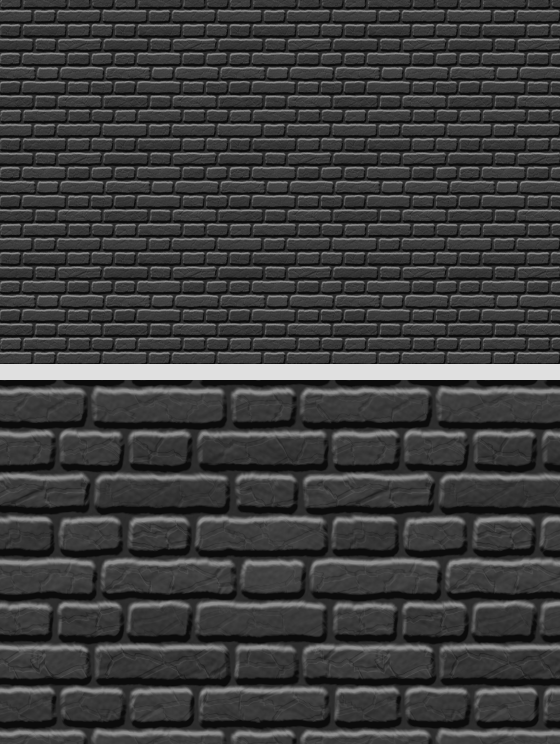
Top: the whole. Bottom: its middle third, enlarged.
A Shadertoy shader for this texture:

```glsl
// Dark painted brick wall: alternating courses of long and short worn bricks, lit from above.

const float COURSES = 25.54;            // brick courses over the canvas height
const vec2 TILE = vec2(8.06, 8.0);      // repeat size, in courses
const float BASELINE = 0.127;           // part of a course hidden below the canvas
const vec2 LIGHT_DIR = vec2(-0.25, 0.97);
const vec3 PAINT = vec3(0.222);
const int SAMPLES = 2;                  // supersampling per axis

struct Brick {
    vec2 local;      // position from the brick centre
    vec2 halfSize;
    float seed;
    float row;
};

float hash(vec2 p) {
    return fract(sin(dot(p, vec2(127.1, 311.7))) * 43758.5);
}

// Distances to the nearest and second nearest cell points
vec2 cellular(vec2 p) {
    vec2 cell = floor(p), nearest = vec2(9.0);
    for (int j = -1; j <= 1; j++)
    for (int i = -1; i <= 1; i++) {
        vec2 c = cell + vec2(i, j);
        float d = length(c + vec2(hash(c), hash(c + 57.3)) - p);
        nearest = d < nearest.x ? vec2(d, nearest.x) : vec2(nearest.x, min(nearest.y, d));
    }
    return nearest;
}

// Warped sine layers, roughly in -1..1
float layeredSines(vec2 p) {
    float sum = 0.0, amp = 0.55;
    for (int i = 0; i < 4; i++) {
        p += 0.6 * sin(p.yx * 1.3 + float(i));
        sum += amp * sin(p.x) * sin(p.y + 1.7);
        p = mat2(1.5, 1.1, -1.1, 1.5) * p;
        amp *= 0.6;
    }
    return sum;
}

float roundedBox(vec2 p, vec2 halfSize, float radius) {
    vec2 q = abs(p) - halfSize + radius;
    return length(max(q, 0.0)) + min(max(q.x, q.y), 0.0) - radius;
}

// Finds the brick around p from the upright joints of its course
Brick findBrick(vec2 p) {
    float row = mod(floor(p.y), TILE.y);
    bool even = mod(row, 2.0) < 0.5;
    vec4 joints = even ? vec4(2.385, 4.0, 7.18, 7.18) : vec4(1.54, 4.72, 6.38, 8.0);
    float shift = row == 4.0 ? 0.17 : 0.12 * (hash(vec2(row, 3.0)) - 0.5);
    float x = mod(p.x - shift, TILE.x);
    float left = -TILE.x, right = 2.0 * TILE.x;
    for (int i = 0; i < 4; i++) {
        float back = joints[i] <= x ? joints[i] : joints[i] - TILE.x;
        left = max(left, back);
        right = min(right, back + TILE.x);
    }
    float id = floor(mod(left + 0.01, TILE.x) * 10.0);
    float seed = hash(vec2(id, row));
    float gap = 0.075 + 0.025 * hash(vec2(row, id + 5.0));
    vec2 local = vec2(x - 0.5 * (left + right), fract(p.y) - 0.5);
    return Brick(local, vec2(0.5 * (right - left) - gap, 0.5 - gap), seed, row);
}

// Each brick has its own patch of noise
vec2 noisePosition(Brick b) {
    return b.local + b.seed * vec2(37.0, 91.0);
}

// 1 on the brick face, 0 in the mortar, with a ragged rim
float brickMask(Brick b) {
    float ragged = 0.045 * layeredSines(noisePosition(b) * 4.0);
    float d = roundedBox(b.local, b.halfSize, 0.17) + ragged;
    return smoothstep(0.05, -0.09, d);
}

float surfaceHeight(vec2 p) {
    Brick b = findBrick(p);
    vec2 q = noisePosition(b);
    float mask = brickMask(b);
    float roughness = mix(0.5, 1.4, fract(b.seed * 17.0));
    float wrinkles = 0.09 * layeredSines(q * vec2(3.0, 5.0));
    vec2 chips = cellular(q * vec2(1.2, 2.2) + 0.3 * layeredSines(q * 3.0));
    float cracks = -0.11 * smoothstep(0.09, 0.0, chips.y - chips.x);
    float grain = 0.06 * cellular(q * 7.0).x;
    return mask + roughness * mask * (wrinkles + cracks) + mix(0.5, 1.0, mask) * grain;
}

vec3 wallColor(vec2 p) {
    Brick b = findBrick(p);
    float mask = brickMask(b);
    vec2 reach = 0.05 * LIGHT_DIR;
    float slope = surfaceHeight(p - reach) - surfaceHeight(p + reach);
    float tone = 0.035 * (b.seed - 0.5) + 0.03 * b.local.y;
    tone += b.row == 4.0 ? 0.025 : 0.0;
    float shade = mask * tone - 0.05 * (1.0 - mask) + 0.43 * slope;
    return clamp(PAINT + shade, 0.045, 0.56);
}

void mainImage(out vec4 fragColor, in vec2 fragCoord) {
    vec3 sum = vec3(0.0);
    for (int j = 0; j < SAMPLES; j++)
    for (int i = 0; i < SAMPLES; i++) {
        vec2 offset = (vec2(i, j) + 0.5) / float(SAMPLES) - 0.5;
        vec2 p = (fragCoord + offset) / iResolution.y * COURSES;
        sum += wallColor(p + vec2(0.0, BASELINE));
    }
    fragColor = vec4(sum / float(SAMPLES * SAMPLES), 1.0);
}
```
